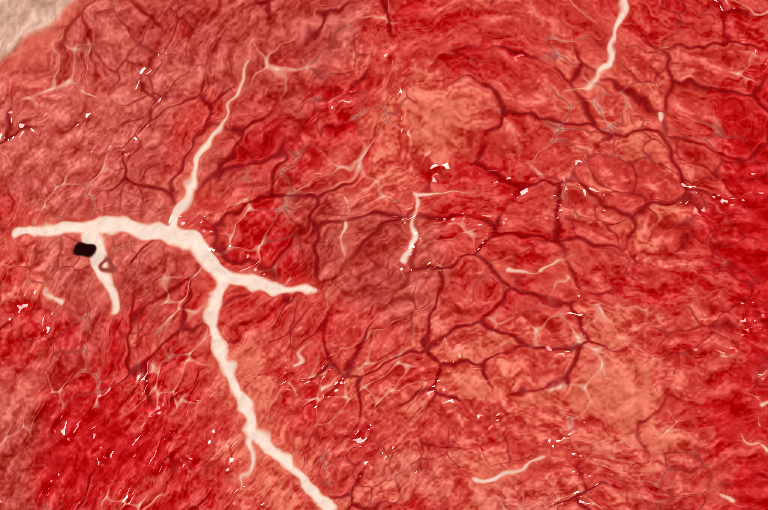
This texture is drawn by a Shadertoy shader. Its source:

```glsl
#define DEEP vec3(.77, .09, .10)
#define FLESH vec3(.81, .24, .21)
#define PALE vec3(.89, .43, .34)
#define DULL vec3(.76, .32, .28)
#define CREASE vec3(.47, .02, .04)
#define FAT_EDGE vec3(.92, .60, .51)
#define FAT vec3(.99, .87, .80)
#define LOBES vec2(6.5, 11.)
#define FLECKS 26

vec2 hash2(vec2 p) {
  return fract(sin(vec2(dot(p, vec2(127.1, 311.7)), dot(p, vec2(269.5, 183.3)))) * 43758.5453);
}

float noise(vec2 p) {
  vec2 i = floor(p), f = fract(p);
  f = f * f * (3. - 2. * f);
  return mix(mix(hash2(i).x, hash2(i + vec2(1, 0)).x, f.x),
             mix(hash2(i + vec2(0, 1)).x, hash2(i + 1.).x, f.x), f.y);
}

float fbm(vec2 p) {
  float sum = 0., amp = .53;
  for (int i = 0; i < 4; i++) {
    sum += amp * noise(p);
    p = mat2(1.6, 1.2, -1.2, 1.6) * p + 5.3;
    amp *= .5;
  }
  return sum;
}

// x: 0 on a seam, y: 0 where three seams meet, z: cell id
vec3 lobes(vec2 q) {
  float near = 8., next = 8., third = 8., id = 0.;
  for (int k = 0; k < 9; k++) {
    vec2 c = floor(q) + vec2(k % 3 - 1, k / 3 - 1), seed = hash2(c);
    float d = length(c + seed - q);
    if (d < near) { third = next; next = near; near = d; id = seed.x; }
    else if (d < next) { third = next; next = d; }
    else third = min(third, d);
  }
  return vec3(next - near, third - near, id);
}

float line(float d, float width, float soft) {
  return 1. - smoothstep(width - soft, width + soft, d);
}

// Tapered stroke from a to b
float vein(vec2 p, vec2 a, vec2 b, float ra, float rb) {
  vec2 ab = b - a;
  float t = clamp(dot(p - a, ab) / dot(ab, ab), 0., 1.);
  return length(p - a - t * ab) - mix(ra, rb, t);
}

float fatVeins(vec2 p) {
  vec2 fork = vec2(.35, .53), knot = vec2(.44, .47), low = vec2(.49, .15);
  vec2 bend = vec2(.43, .37), top = vec2(1.2, .86), mid = vec2(.81, .63), rise = vec2(.4, .69);
  float d = vein(p, vec2(.02, .55), fork, .012, .02);
  d = min(d, vein(p, fork, rise, .017, .008));
  d = min(d, vein(p, rise, vec2(.49, .88), .009, .001));
  d = min(d, vein(p, fork, knot, .02, .019));
  d = min(d, vein(p, knot, vec2(.61, .43), .017, .005));
  d = min(d, vein(p, knot, bend, .016, .011));
  d = min(d, vein(p, bend, low, .01, .013));
  d = min(d, vein(p, low, vec2(.64, 0), .012, .014));
  d = min(d, vein(p, low, vec2(.45, .03), .009, .002));
  d = min(d, vein(p, vec2(.19, .52), vec2(.23, .38), .028, .008));
  d = min(d, vein(p, vec2(.79, .47), mid, .01, .002));
  d = min(d, vein(p, mid, vec2(.91, .64), .004, .001));
  d = min(d, vein(p, vec2(1.23, 1), top, .009, .006));
  d = min(d, vein(p, top, vec2(1.09, .8), .007, .001));
  return min(d, vein(p, vec2(.93, .04), vec2(1.08, .1), .007, .002));
}

void mainImage(out vec4 fragColor, in vec2 fragCoord) {
  float px = 1. / iResolution.y;
  vec2 p = fragCoord * px;
  vec2 sway = vec2(fbm(p * 6.), fbm(p * 6. + 17.)) - .5;
  vec2 jitter = vec2(noise(p * 45.), noise(p * 45. + 9.)) - .5;
  vec2 bent = p + .09 * sway + .013 * jitter;

  // Fibre coordinates: x along, y across
  float a = .95 - .8 * smoothstep(.2, 1.4, p.x - .4 * p.y + .2);
  vec2 q = mat2(cos(a), -sin(a), sin(a), cos(a)) * (bent - vec2(.75, .5));
  vec3 big = lobes(q * LOBES), small = lobes(q * LOBES * 2. + 4.), tiny = lobes(q * LOBES * 5. + 9.);
  vec2 r = q * vec2(26, 44);
  float bumps = fbm(r), relief = bumps - fbm(r + vec2(.3, .5));
  float grain = noise(p * 170.) + noise(q * vec2(90, 230)) - 1.;

  // Muscle, deeper red beside the seams
  float tone = .54 + 1.15 * (fbm(bent * 4. + 8.) - .5) + .22 * (big.z - .5) + .18 * (small.z - .5)
    + .4 * (bumps - .5) + .2 * grain - .2 * smoothstep(1.1, 1.5, p.x) - .14 * line(big.x, .12, .12);
  vec3 col = mix(DEEP, FLESH, smoothstep(.22, .5, tone));
  col = mix(col, PALE, smoothstep(.55, .88, tone));
  float worn = fbm(p * 4. + 90.) + .2 * (.6 - p.x);
  col = mix(col, DULL + .3 * (tone - .5), .75 * smoothstep(.46, .66, worn));
  col += .32 * relief + .085 * grain;

  // Membranes, swelling to fat where they meet
  float soft = 2. * px * LOBES.y;
  float web = line(tiny.x, .05, soft * 4.) * smoothstep(.4, .65, fbm(p * 11. + 60.));
  col = mix(col, mix(CREASE, FAT_EDGE, step(.35, tiny.z)), .26 * web);
  float marbled = smoothstep(.45, .68, fbm(p * 8. + 31.));
  float swell = .02 + .2 * exp(-7. * small.y);
  float film = line(small.x, swell * marbled, soft * 1.6) * marbled;
  col = mix(col, mix(FAT_EDGE, FAT, smoothstep(.1, .2, swell) * marbled), .8 * film);

  // Thin dark creases with a lit lip
  float open = smoothstep(.4, .6, fbm(p * 7. + 3.));
  float crease = .85 * line(big.x, .05 * open, soft) * open;
  crease = max(crease, .7 * line(small.x, .04, soft * 1.6) * smoothstep(.5, .62, fbm(p * 9. + 50.)));
  col = mix(col, PALE, .4 * line(abs(big.x - .13), .02, soft) * open);
  col = mix(col, CREASE, .85 * crease);

  // Scattered fat flecks join the main veins
  vec2 ragged = bent + .012 * (vec2(noise(p * 28. + 5.), noise(p * 28. + 77.)) - .5);
  float d = fatVeins(ragged);
  for (int i = 0; i < FLECKS; i++) {
    vec2 h = hash2(vec2(i, 23)), c = hash2(vec2(i, 41)) * vec2(1.5, 1);
    float g = 6.283 * h.x;
    d = min(d, vein(ragged, c, c + (.02 + .06 * h.y) * vec2(cos(g), sin(g)), .006 * h.y, -.001));
  }
  d += .01 * (bumps - .5);
  col = mix(col, PALE, .5 * exp(-90. * max(d, 0.)));
  vec3 fat = mix(FAT_EDGE, FAT, smoothstep(-.001, .007, -d)) + .15 * relief + .04 * grain;
  col = mix(col, fat, line(d, 0., .0005 + px));

  // Blood vessels in the left vein
  float hole = length((bent - vec2(.17, .5)) * vec2(.5, 1));
  col = mix(col, vec3(.13, .02, .03), line(hole, .013, .001 + px));
  float tube = length(bent - vec2(.225, .467));
  col = mix(col, DULL * .8, line(abs(tube - .014), .005, .002 + px));

  // Pale rind in the upper left corner
  float rind = dot(bent, vec2(-.48, .88)) - .785;
  col = mix(col, PALE, .6 * smoothstep(-.06, 0., rind));
  col = mix(col, vec3(.85, .67, .59) + .4 * relief + .07 * grain, smoothstep(-.008, .012, rind));

  // Wet glints beside the creases
  float wet = smoothstep(.8, .88, noise(q * vec2(90, 170))) * smoothstep(.54, .64, fbm(p * 8. + 70.));
  col += .7 * wet * line(big.x, .18, .1);
  fragColor = vec4(clamp(col, 0., 1.), 1);
}
```
